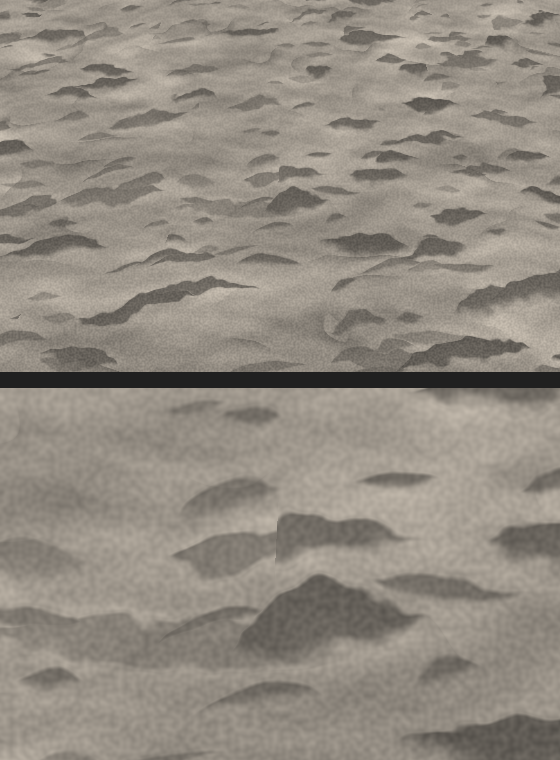
Top: the whole. Bottom: its middle third, enlarged.
A WebGL 2 fragment shader for this texture:

```glsl
#version 300 es
precision highp float;

uniform vec2 u_resolution;
out vec4 fragColor;

const vec3 SAND_TINT = vec3(1.05, 1.0, 0.93);
const float SAND_TONE = 0.588;
const float SHADOW_TONE = 0.35;
const float HORIZON = 1.6;         // height of the vanishing line
const float RELIEF = 0.3;          // strength of the soft undulation
const float SHEET = 0.13;          // shade beneath overlapping sand sheets
const float DRIFT = 0.085;         // brightness of loose pale sand
const float LIP = 0.05;            // brightness along hollow rims
const float LIP_WIDTH = 0.01;
const float GRAIN = 0.085;
const float GRAIN_FREQ = 165.0;
const vec2 LARGE_CELL = vec2(0.25, 0.098);
const vec2 SMALL_CELL = vec2(0.12, 0.05);

vec2 hash(vec2 p) {
  uvec2 v = uvec2(ivec2(floor(p)) + 4096);
  v = v * 1664525u + 1013904223u;
  for (int i = 0; i < 2; i++) {
    v.x += v.y * 1664525u;
    v.y += v.x * 1664525u;
    v ^= v >> 16u;
  }
  return vec2(v & 65535u) / 65535.0;
}

float cornerSlope(vec2 cell, vec2 offset) {
  float angle = 6.2832 * hash(cell).x;
  return dot(vec2(cos(angle), sin(angle)), offset);
}

float noise(vec2 p) {
  vec2 i = floor(p), f = p - i;
  vec2 w = f * f * f * (f * (f * 6.0 - 15.0) + 10.0);
  vec2 e = vec2(1.0, 0.0);
  float low = mix(cornerSlope(i, f), cornerSlope(i + e, f - e), w.x);
  float high = mix(cornerSlope(i + e.yx, f - e.yx), cornerSlope(i + 1.0, f - 1.0), w.x);
  return mix(low, high, w.y);
}

float duneHeight(vec2 q) {
  float sum = 0.0, amp = 0.6;
  q *= vec2(4.0, 9.0);
  for (int i = 0; i < 4; i++) {
    sum += amp * noise(q);
    q = mat2(1.9, 0.35, -0.35, 1.9) * q + 7.3;
    amp *= 0.46;
  }
  return sum;
}

// Overlapping sheets: shade gathers below each crisp crest, in patches
float sheetShade(vec2 q, float edge) {
  float rows = 9.0 * q.y - 0.8 * q.x + 1.7 * noise(q * vec2(5.0, 7.0) + 63.0);
  rows += 0.3 * noise(q * vec2(15.0, 22.0));
  float f = fract(rows);
  float ramp = min(f, (1.0 - f) / (9.0 * edge));
  return ramp * ramp * ramp * smoothstep(-0.05, 0.4, noise(q * vec2(5.0, 9.0) + 87.0));
}

// Scattered lens-shaped hollows: x = shadow, y = pale rim
vec2 hollows(vec2 q, vec2 cell, float density, float rough, float edge, float seed) {
  vec2 base = floor(q / cell), result = vec2(0.0);
  for (int j = -1; j <= 1; j++)
  for (int i = -1; i <= 1; i++) {
    vec2 id = base + vec2(i, j);
    vec2 place = hash(id + seed), size = hash(id + seed + 131.0);
    vec2 form = hash(id + seed + 277.0), look = hash(id + seed + 411.0);
    vec2 centre = (id + 0.5 + (place - 0.5) * vec2(1.0, 0.8)) * cell;
    if (look.x > density + 0.6 * noise(centre * 2.6 + seed)) continue;

    vec2 radius = cell * mix(vec2(0.24, 0.18), vec2(0.62, 0.42), size * sqrt(size.x));
    vec2 l = q - centre;
    l.y -= l.x * mix(-0.1, 0.24, form.x);
    float u = l.x / radius.x;
    u += 0.5 * (form.y - 0.5) * (1.0 - u * u);
    float arch = 1.0 - u * u;
    float y = l.y + rough * cell.y / LARGE_CELL.y + (form.x - 0.4) * radius.y * u * u;
    float above = y - radius.y * arch;
    float below = -radius.y * mix(0.4, 1.0, form.y) * arch - y;

    // Crisp crest, softer foot, darkest just under the crest
    float foot = edge + radius.y * mix(0.05, 0.8, size.y * look.y);
    float mask = smoothstep(0.0, edge, -above) * smoothstep(0.0, foot, -below);
    float fade = mix(1.0, 0.75, clamp(-above / (2.0 * radius.y), 0.0, 1.0));
    float strength = mix(0.3, 1.08, pow(look.y, 0.6));
    float outside = max(above, below);
    float rim = smoothstep(0.0, edge, outside) * exp(-max(outside, 0.0) / LIP_WIDTH);
    result = max(result, vec2(mask * fade * strength, rim * max(arch, 0.0)));
  }
  return result;
}

void main() {
  vec2 p = gl_FragCoord.xy / u_resolution.y;
  float depth = HORIZON - p.y;
  vec2 ground = vec2((p.x - 0.5 * u_resolution.x / u_resolution.y) / depth, -log(depth));

  // Wind-bent ground coordinates
  vec2 bend = vec2(noise(ground * 5.0), 0.55 * noise(ground * 5.0 + 19.0));
  vec2 q = ground + 0.045 * bend;
  float rough = 0.02 * noise(q * vec2(14.0, 22.0)) + 0.008 * noise(q * vec2(42.0, 60.0));
  float edge = mix(0.003, 0.007, p.y);

  // Soft undulation, sheets and pale drifts
  float slope = duneHeight(q) - duneHeight(q + vec2(-0.006, 0.016));
  float tone = SAND_TONE + clamp(RELIEF * slope, -0.11, 0.06);
  tone -= SHEET * sheetShade(q, edge);
  float drift = noise(q * vec2(3.2, 8.0) + 31.0) + 0.4 * noise(q * vec2(8.0, 22.0));
  tone += DRIFT * smoothstep(0.08, 0.55, drift) - 0.05 * smoothstep(0.05, 0.55, -drift);
  tone += 0.025 * (p.y - 0.5) + 0.008 * (p.x - 0.75);

  // Hollows at two sizes
  vec2 large = hollows(q, LARGE_CELL, 0.86, rough, edge, 5.0);
  vec2 small = hollows(q, SMALL_CELL, 0.4, rough, edge, 53.0);
  float shadow = max(large.x, 0.8 * small.x);
  tone += LIP * max(large.y, 0.7 * small.y);
  tone = mix(tone, SHADOW_TONE, clamp(shadow, 0.0, 1.05));

  // Sand grain, calmer in the distance
  float grain = noise(p * GRAIN_FREQ) + 0.4 * noise(p * GRAIN_FREQ * 0.47 + 40.0);
  tone += GRAIN * grain * mix(1.0, 0.55, p.y);
  fragColor = vec4(clamp(tone * SAND_TINT, 0.0, 1.0), 1.0);
}
```
